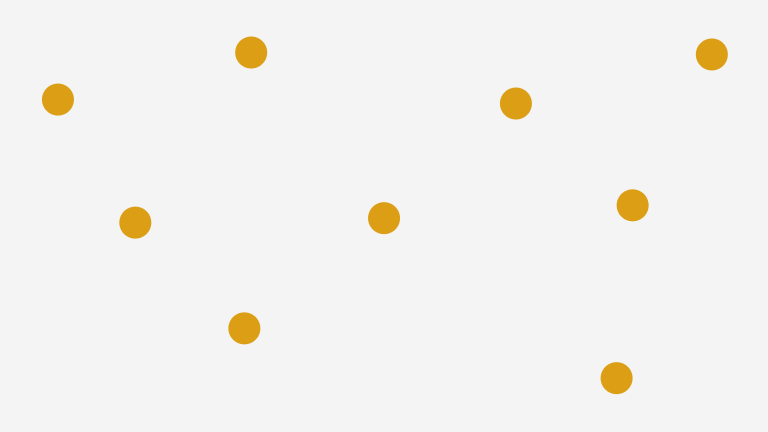
A WebGL 2 fragment shader for this pattern:

```glsl
#version 300 es
precision highp float;

uniform vec2 u_resolution;
out vec4 fragColor;

const vec3 PAPER = vec3(0.955);
const vec3 OCHRE = vec3(0.86, 0.62, 0.08);
const int ROWS = 3;
const int TOP_ROW_DOTS = 4;
const float DOT_RADIUS = 0.037;

// Irregular offset of a dot inside its row
vec2 jitter(float column, float row) {
    float sway = sin(2.1 * column - 2.06 * row + 3.1);
    float lift = sin(2.8 * column + 4.4 * row - 1.0);
    return vec2(0.035, 0.06) * vec2(sway, lift);
}

// Dot centre as a fraction of the canvas; lower rows are wider spaced
vec2 dotCentre(float column, float row, float count) {
    float spacing = 0.284 + 0.07 * row;
    float drift = 0.03 * row * (row - 1.0);
    float x = 0.5 + (column - 0.5 * (count - 1.0)) * spacing + drift;
    float y = 0.82 - 0.32 * row;
    return vec2(x, y) + jitter(column, row);
}

// Smooth coverage of a disc, with an edge one pixel wide
float disc(vec2 point, vec2 centre, float radius, float pixel) {
    float dist = length(point - centre) - radius;
    return clamp(0.5 - dist / pixel, 0.0, 1.0);
}

// Rows of scattered dots, each row one dot shorter than the last
float scatteredDots(vec2 point, float aspect, float pixel) {
    float coverage = 0.0;
    for (int row = 0; row < ROWS; row++) {
        int count = TOP_ROW_DOTS - row;
        for (int column = 0; column < count; column++) {
            vec2 centre = dotCentre(float(column), float(row), float(count));
            centre.x *= aspect;
            coverage = max(coverage, disc(point, centre, DOT_RADIUS, pixel));
        }
    }
    return coverage;
}

void main() {
    vec2 point = gl_FragCoord.xy / u_resolution.y;
    float aspect = u_resolution.x / u_resolution.y;
    float dots = scatteredDots(point, aspect, 1.0 / u_resolution.y);
    fragColor = vec4(mix(PAPER, OCHRE, dots), 1.0);
}
```
